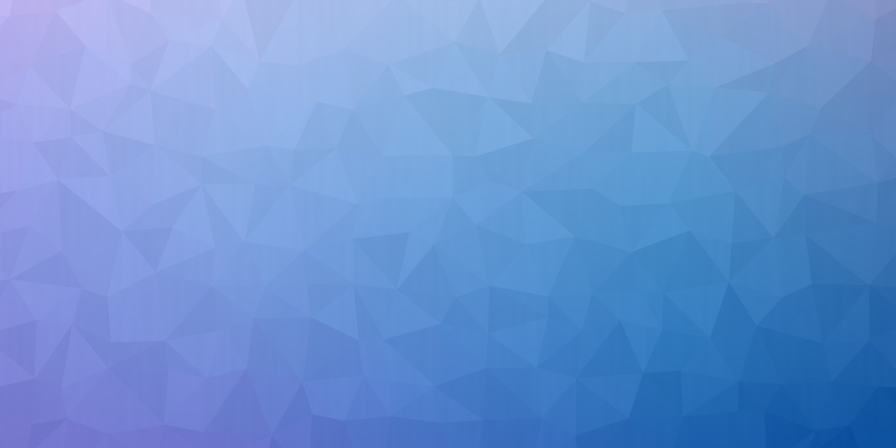
Write a Shadertoy shader that draws this background.

```glsl
// Low-poly mesh of soft triangles over a lilac to deep blue gradient.

#define ROWS 9.6        // mesh cells over the canvas height
#define JITTER 0.66     // spread of each mesh corner, in cells
#define FLATNESS 0.55   // 0 = smooth gradient, 1 = one colour per facet
#define CONTRAST 0.034  // brightness range between facets
#define STREAKS 0.008   // strength of the faint vertical grain
#define STREAK_RATE 9.0 // grain bands per cell

float hash(vec2 p) {
    vec3 q = fract(p.xyx * vec3(0.1031, 0.1030, 0.0973));
    q += dot(q, q.yzx + 33.33);
    return fract((q.x + q.y) * q.z);
}

float lineNoise(float x, float seed) {
    float cell = floor(x), t = smoothstep(0.0, 1.0, x - cell);
    return mix(hash(vec2(cell, seed)), hash(vec2(cell + 1.0, seed)), t);
}

// Five evenly spaced colour stops from left to right.
vec3 stops(float x, vec3 a, vec3 b, vec3 c, vec3 d, vec3 e) {
    vec4 t = clamp(x * 4.0 - vec4(0.0, 1.0, 2.0, 3.0), 0.0, 1.0);
    return a + (b - a) * t.x + (c - b) * t.y + (d - c) * t.z + (e - d) * t.w;
}

// Horizontal ramps at three heights, joined by a quadratic curve.
vec3 gradient(vec2 uv) {
    uv = clamp(uv, 0.0, 1.0);
    vec3 low = stops(uv.x, vec3(0.46, 0.46, 0.80), vec3(0.42, 0.46, 0.80),
        vec3(0.27, 0.45, 0.77), vec3(0.12, 0.38, 0.68), vec3(0.03, 0.30, 0.61));
    vec3 middle = stops(uv.x, vec3(0.56, 0.60, 0.89), vec3(0.51, 0.64, 0.88),
        vec3(0.40, 0.61, 0.84), vec3(0.29, 0.56, 0.79), vec3(0.25, 0.46, 0.70));
    vec3 high = stops(uv.x, vec3(0.74, 0.70, 0.94), vec3(0.69, 0.74, 0.93),
        vec3(0.62, 0.73, 0.90), vec3(0.56, 0.68, 0.86), vec3(0.51, 0.57, 0.77));
    float s = uv.y * 2.0 - 1.0;
    return low * s * (s - 1.0) * 0.5 + middle * (1.0 - s * s) + high * s * (s + 1.0) * 0.5;
}

vec2 meshCorner(vec2 cell) {
    return cell + 0.5 + JITTER * (vec2(hash(cell + 17.0), hash(cell + 71.0)) - 0.5);
}

float cross2(vec2 a, vec2 b) {
    return a.x * b.y - a.y * b.x;
}

// Distance to the line through a and b, positive on its left.
float leftOf(vec2 p, vec2 a, vec2 b) {
    return cross2(normalize(b - a), p - a);
}

// Adds one counter-clockwise facet, as colour times coverage and coverage.
void addFacet(inout vec4 sum, vec2 p, vec2 a, vec2 b, vec2 c, vec2 canvas, float pixel) {
    float inside = min(leftOf(p, a, b), min(leftOf(p, b, c), leftOf(p, c, a)));
    float coverage = clamp(inside / pixel + 0.5, 0.0, 1.0);
    if (coverage <= 0.0) return;
    vec2 centre = (a + b + c) / 3.0;
    float seed = hash(floor(centre * 64.0));
    vec3 colour = gradient(mix(p, centre, FLATNESS) / canvas);
    colour += CONTRAST * (seed - 0.5);
    colour += STREAKS * (lineNoise(p.x * STREAK_RATE, floor(seed * 90.0)) - 0.5);
    sum += vec4(colour, 1.0) * coverage;
}

void mainImage(out vec4 fragColor, in vec2 fragCoord) {
    float pixel = ROWS / iResolution.y;
    vec2 canvas = iResolution.xy * pixel;
    vec2 p = fragCoord * pixel;
    vec2 base = floor(p - 0.5);
    vec4 sum = vec4(0.0);

    // Split each nearby quad along its shorter diagonal.
    for (int y = -1; y <= 1; y++) {
        for (int x = -1; x <= 1; x++) {
            vec2 cell = base + vec2(x, y);
            vec2 a = meshCorner(cell);
            vec2 b = meshCorner(cell + vec2(1.0, 0.0));
            vec2 c = meshCorner(cell + vec2(1.0, 1.0));
            vec2 d = meshCorner(cell + vec2(0.0, 1.0));
            if (distance(a, c) < distance(b, d)) {
                addFacet(sum, p, a, b, c, canvas, pixel);
                addFacet(sum, p, a, c, d, canvas, pixel);
            } else {
                addFacet(sum, p, a, b, d, canvas, pixel);
                addFacet(sum, p, b, c, d, canvas, pixel);
            }
        }
    }
    vec3 colour = sum.a > 0.001 ? sum.rgb / sum.a : gradient(p / canvas);
    fragColor = vec4(clamp(colour, 0.0, 1.0), 1.0);
}
```
